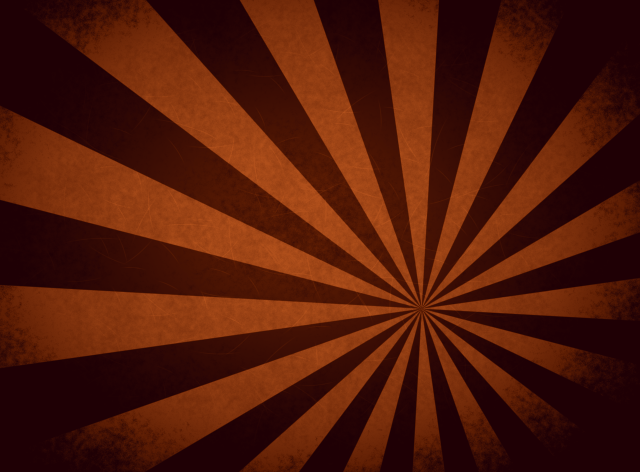
Reproduce this background procedurally as a WebGL 1 fragment shader.

```glsl
precision highp float;

// Weathered sunburst: sixteen amber rays fan out from an off-centre hub over dark brown.
// Rays come from a periodic angle function; a vignette, layered gradient noise
// and scattered hairline scratches set one tone that is mapped through a colour ramp.

uniform vec2 u_resolution;

const float RAY_COUNT = 16.0;
const float RAY_TILT = 0.042;
const vec2 HUB = vec2(0.659, 0.346);
const vec2 GLOW_CENTRE = vec2(0.47, 0.53);

const vec3 SHADOW = vec3(0.12, 0.0, 0.02);
const vec3 BROWN = vec3(0.36, 0.11, 0.01);
const vec3 AMBER = vec3(0.69, 0.31, 0.105);

vec2 hash2(vec2 cell) {
  vec3 h = fract(cell.xyx * vec3(0.1031, 0.1030, 0.0973));
  h += dot(h, h.yzx + 33.33);
  return fract((h.xx + h.yz) * h.zy);
}

float cornerSlope(vec2 cell, vec2 offset) {
  return dot(hash2(cell) * 2.0 - 1.0, offset);
}

float gradientNoise(vec2 p) {
  vec2 i = floor(p);
  vec2 f = fract(p);
  vec2 w = f * f * f * (f * (f * 6.0 - 15.0) + 10.0);
  vec2 e = vec2(1.0, 0.0);
  float low = mix(cornerSlope(i, f), cornerSlope(i + e, f - e), w.x);
  float high = mix(cornerSlope(i + e.yx, f - e.yx), cornerSlope(i + 1.0, f - 1.0), w.x);
  return mix(low, high, w.y);
}

float fractalNoise(vec2 p) {
  float sum = 0.0;
  float amplitude = 0.6;
  for (int octave = 0; octave < 5; octave++) {
    sum += amplitude * gradientNoise(p);
    p = mat2(1.6, 1.2, -1.2, 1.6) * p + 17.3;
    amplitude *= 0.68;
  }
  return sum;
}

vec2 rotate(vec2 p, float angle) {
  float c = cos(angle);
  float s = sin(angle);
  return vec2(c * p.x - s * p.y, s * p.x + c * p.y);
}

// 1 on a ray, 0 between rays; the edge is softened by a distance
float rayMask(vec2 fromHub, float softness) {
  float angle = atan(fromHub.y, fromHub.x) - RAY_TILT;
  float edgeDistance = cos(RAY_COUNT * angle) * length(fromHub) / RAY_COUNT;
  return smoothstep(-softness, softness, edgeDistance);
}

// One random short line in some of the grid cells
float scratchLayer(vec2 p, float cellSize, float width) {
  vec2 grid = p / cellSize;
  vec2 cell = floor(grid);
  vec2 random = hash2(cell + 71.0);
  vec2 local = fract(grid) - 0.5 - (random - 0.5) * 0.2;
  local = rotate(local, (random.y - 0.5) * 1.6);
  local.y += 0.3 * local.x * local.x;
  float across = abs(local.y) * cellSize;
  float taper = 1.0 - smoothstep(0.1, 0.38, abs(local.x));
  return step(0.4, random.x) * taper * (1.0 - smoothstep(0.0, width, across));
}

float scratches(vec2 p, float width) {
  float sum = 0.0;
  for (int layer = 0; layer < 6; layer++) {
    float k = float(layer);
    vec2 q = rotate(p, 0.5 + k * 1.13) + k * 3.7;
    sum += scratchLayer(q, 0.08 + 0.025 * k, width);
  }
  return sum;
}

vec3 toneColour(float tone) {
  vec3 colour = mix(SHADOW, BROWN, clamp(tone / 0.4, 0.0, 1.0));
  return mix(colour, AMBER, clamp((tone - 0.4) / 0.6, 0.0, 1.0));
}

void main() {
  vec2 uv = gl_FragCoord.xy / u_resolution;
  vec2 aspect = vec2(u_resolution.x / u_resolution.y, 1.0);
  vec2 p = uv * aspect;
  float pixel = 1.0 / u_resolution.y;

  // Surface texture
  float mottle = fractalNoise(p * 14.0 + 5.0);
  float grain = fractalNoise(p * 75.0 + 40.0);
  float wear = scratches(p, max(0.0022, pixel));

  // Ray and gap tones fade separately from the glow
  float reach = 2.0 * length((uv - GLOW_CENTRE) * vec2(1.0, 0.95));
  float ragged = reach + 0.16 * mottle + 0.22 * grain;
  float rayTone = 0.93 - 0.45 * reach * reach;
  rayTone *= 1.0 - smoothstep(0.88, 1.24, ragged);
  float gapTone = 0.33 * (1.0 - smoothstep(0.15, 0.97, ragged));

  float ray = rayMask((uv - HUB) * aspect, pixel * 0.8);
  float tone = mix(gapTone, rayTone, ray);
  tone *= 1.0 + mix(0.65, 0.22, ray) * grain + mix(0.4, 0.16, ray) * mottle;
  tone += 0.09 * wear * (1.0 - smoothstep(0.4, 1.05, reach));

  gl_FragColor = vec4(toneColour(tone), 1.0);
}
```
